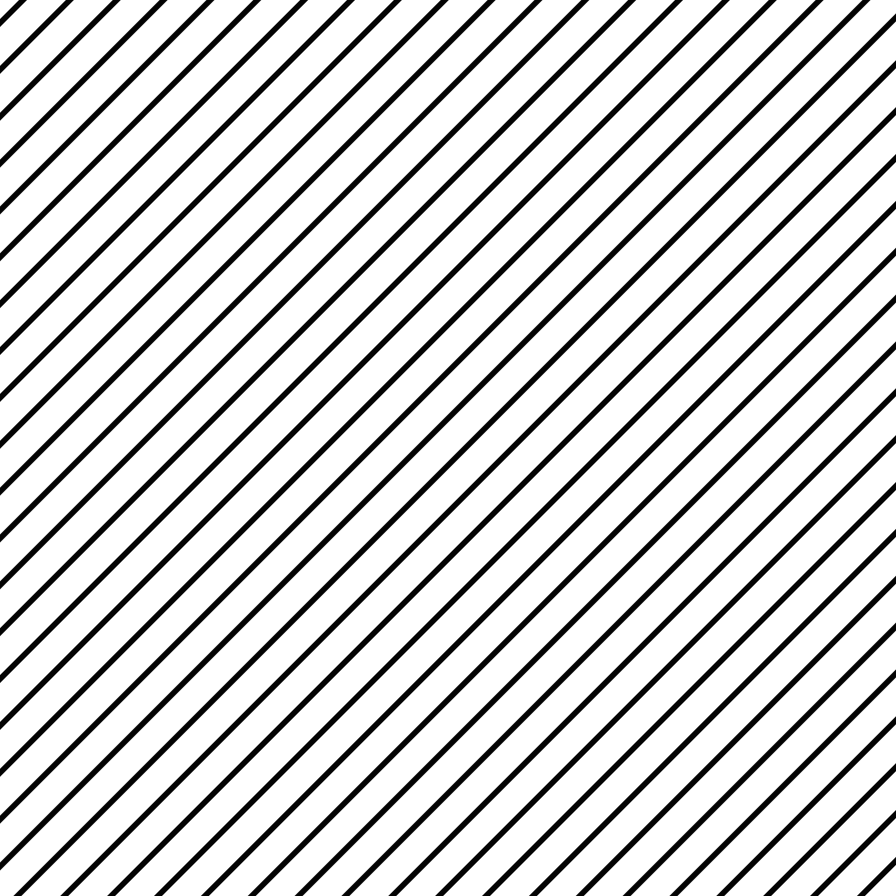
This pattern is drawn by a WebGL 2 fragment shader. Its source:

```glsl
#version 300 es
precision highp float;
// Thin black diagonal stripes rising to the right at 45 degrees on white.
// The distance to the nearest stripe axis comes from a repeated diagonal
// coordinate, and each edge is smoothed over about one pixel.

uniform vec2 u_resolution;
out vec4 fragColor;

// Distance to the nearest axis of stripes repeating along a coordinate.
float stripeDistance(float coordinate, float period) {
    return abs(fract(coordinate / period + 0.5) - 0.5) * period;
}

void main() {
    float canvasSize = min(u_resolution.x, u_resolution.y);
    vec2 position = gl_FragCoord.xy / canvasSize;

    // Coordinate across the stripes; period and shift are measured along x.
    float across = (position.x - position.y - 0.0194) * inversesqrt(2.0);
    float axisDistance = stripeDistance(across, 0.0523 * inversesqrt(2.0));

    // Stripe coverage with a soft edge.
    float edge = 0.7 / canvasSize;
    float ink = 1.0 - smoothstep(-edge, edge, axisDistance - 0.00315);

    vec3 paperColor = vec3(1.0);
    vec3 inkColor = vec3(0.01);
    fragColor = vec4(mix(paperColor, inkColor, ink), 1.0);
}
```
